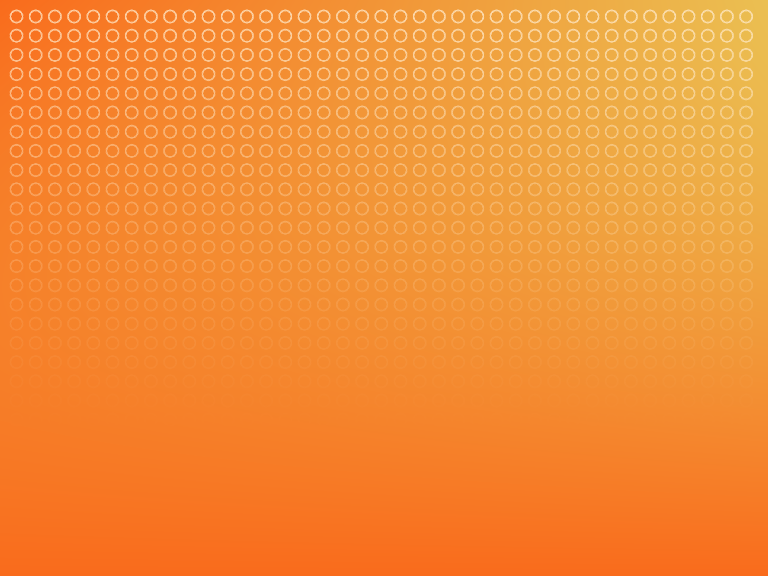
A WebGL 2 fragment shader for this background:

```glsl
#version 300 es
precision highp float;
// Warm orange-to-gold background under a square grid of small scalloped rings.
// The gradient blends two edge profiles across the width; each ring is a pair
// of interwoven wavy circles whose opacity fades from the top downwards.

uniform vec2 u_resolution;
out vec4 fragColor;

const vec3 RED_ORANGE = vec3(0.978, 0.42, 0.11);
const vec3 GOLD = vec3(0.92, 0.75, 0.32);
const vec3 CREAM = vec3(1.0, 0.92, 0.80);

const float ROWS = 30.0;          // grid cells per canvas height
const float FIRST_CENTER = 0.86;  // inset of the first ring, in cells
const float LAST_COLUMN = 38.0;
const float RING_RADIUS = 0.315;  // ring sizes, in cells
const float WAVE_DEPTH = 0.024;
const float WAVE_COUNT = 5.0;
const float HALF_STROKE = 0.025;

// Share of gold at a point: strongest at top right, lost at the lower edge.
float goldAmount(vec2 uv) {
    float leftEdge = 0.45 * (1.0 - uv.y * uv.y);
    float rightEdge = mix(0.73, 1.0, uv.y);
    float rise = 1.0 - (1.0 - uv.y) * (1.0 - uv.y);
    return mix(leftEdge, rightEdge, uv.x) * rise;
}

// Box-filtered coverage of a thin line at a given distance.
float stroke(float dist, float halfWidth, float pixel) {
    float d = abs(dist);
    float outer = clamp(0.5 + (halfWidth - d) / pixel, 0.0, 1.0);
    float inner = clamp(0.5 - (halfWidth + d) / pixel, 0.0, 1.0);
    return outer - inner;
}

// Two wavy circles in opposite phase, crossing around the rim.
float scallopedRing(vec2 p, float pixel) {
    float angle = atan(p.x, p.y + 1e-5);
    float wave = WAVE_DEPTH * cos(WAVE_COUNT * angle);
    float d = length(p) - RING_RADIUS;
    float strandA = stroke(d - wave, HALF_STROKE, pixel);
    float strandB = stroke(d + wave, HALF_STROKE, pixel);
    return 1.0 - (1.0 - strandA) * (1.0 - strandB);
}

// Ring grid measured from the top left corner.
float ringGrid(vec2 cells, float pixel) {
    vec2 fromFirst = cells - FIRST_CENTER;
    vec2 index = floor(fromFirst + 0.5);
    index = clamp(index, vec2(0.0), vec2(LAST_COLUMN, ROWS));
    return scallopedRing(fromFirst - index, pixel);
}

void main() {
    vec2 uv = gl_FragCoord.xy / u_resolution;
    float aspect = u_resolution.x / u_resolution.y;

    // Background gradient
    vec3 color = mix(RED_ORANGE, GOLD, goldAmount(uv));

    // Fading rings
    vec2 cells = vec2(uv.x * aspect, 1.0 - uv.y) * ROWS;
    float fade = pow(clamp((uv.y - 0.25) / 0.75, 0.0, 1.0), 1.5);
    float ring = ringGrid(cells, ROWS / u_resolution.y);
    color = mix(color, CREAM, 0.85 * fade * ring);

    fragColor = vec4(color, 1.0);
}
```
